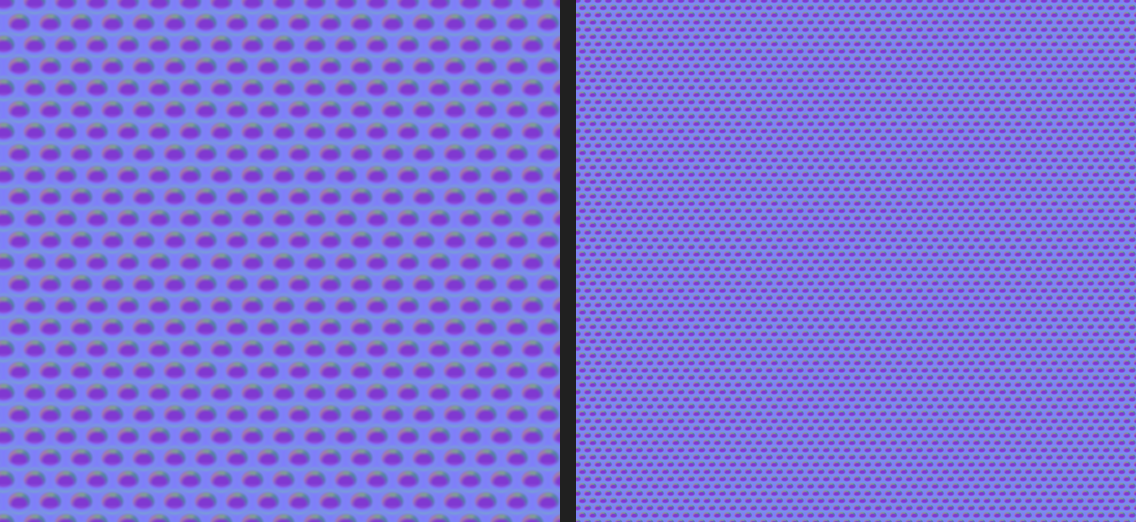
Left: one tile. Right: repeated 3 by 3.
A WebGL 2 fragment shader for this texture map:

```glsl
#version 300 es
precision highp float;

uniform vec2 u_resolution;
out vec4 fragColor;

const vec2 GRID = vec2(18.0, 24.0);     // dots across, rows down
const vec2 PHASE = vec2(0.115, -0.07);  // lattice offset in cells
const float ROW_PITCH = 0.70;           // row height over dot spacing

const vec3 FLAT_BLUE = vec3(0.50, 0.49, 0.985);
const vec3 HALO_BLUE = vec3(0.475, 0.60, 0.86);
const vec3 RIM_LEFT = vec3(0.64, 0.47, 0.68);
const vec3 RIM_TOP = vec3(0.50, 0.61, 0.59);
const vec3 RIM_RIGHT = vec3(0.33, 0.51, 0.65);
const vec3 CORE_PURPLE = vec3(0.50, 0.22, 0.82);
const vec3 CORE_VIOLET = vec3(0.55, 0.31, 0.86);

// Offset from the nearest dot of a staggered row, in dot spacings
vec2 dotOffset(vec2 cell, float row) {
  float shift = PHASE.x + 0.5 * mod(row, 2.0);
  float x = fract(cell.x - shift + 0.5) - 0.5;
  return vec2(x, (cell.y - row) * ROW_PITCH);
}

float ellipseRadius(vec2 p, vec2 radii) {
  return length(p / radii);
}

float softDisk(float radius, float softness) {
  return 1.0 - smoothstep(1.0 - softness, 1.0 + softness, radius);
}

float softRing(float radius, float center, float width) {
  float t = (radius - center) / width;
  return exp(-t * t);
}

// Rim tint runs from pink on the left through olive to teal on the right
vec3 rimColor(float side) {
  vec3 tint = mix(RIM_LEFT, RIM_TOP, smoothstep(-0.9, 0.0, side));
  return mix(tint, RIM_RIGHT, smoothstep(0.2, 0.9, side));
}

// Dome-shaped core: tall above its center, shallow below
float coreMask(vec2 p, float drop) {
  vec2 q = p + vec2(0.0, drop);
  float height = q.y > 0.0 ? 0.215 : 0.165;
  return softDisk(ellipseRadius(q, vec2(0.27, height)), 0.38);
}

vec3 paintDot(vec3 color, vec2 p) {
  vec2 dir = p / max(length(p), 1e-4);
  float radius = ellipseRadius(p, vec2(0.345, 0.305));

  // Pale halo, strongest below the dot
  float haloWeight = 0.15 + 0.75 * dir.y * dir.y - 0.1 * dir.y;
  color = mix(color, HALO_BLUE, haloWeight * softRing(radius, 1.22, 0.2));

  // Steep shaded rim around the upper side
  float rim = softDisk(radius, 0.2) * smoothstep(-0.8, 0.1, dir.y);
  color = mix(color, rimColor(dir.x), rim);

  // Recessed core
  vec3 core = mix(CORE_VIOLET, CORE_PURPLE, smoothstep(-0.24, -0.08, p.y));
  return mix(color, core, coreMask(p, 0.07));
}

void main() {
  vec2 uv = gl_FragCoord.xy / u_resolution;
  vec2 cell = uv * GRID - vec2(0.0, PHASE.y);
  float nearestRow = floor(cell.y + 0.5);

  // Neighboring rows overlap through their halos
  vec3 color = FLAT_BLUE;
  for (int i = -1; i <= 1; i++) {
    float row = nearestRow + float(i);
    color = paintDot(color, dotOffset(cell, row));
  }
  fragColor = vec4(color, 1.0);
}
```
